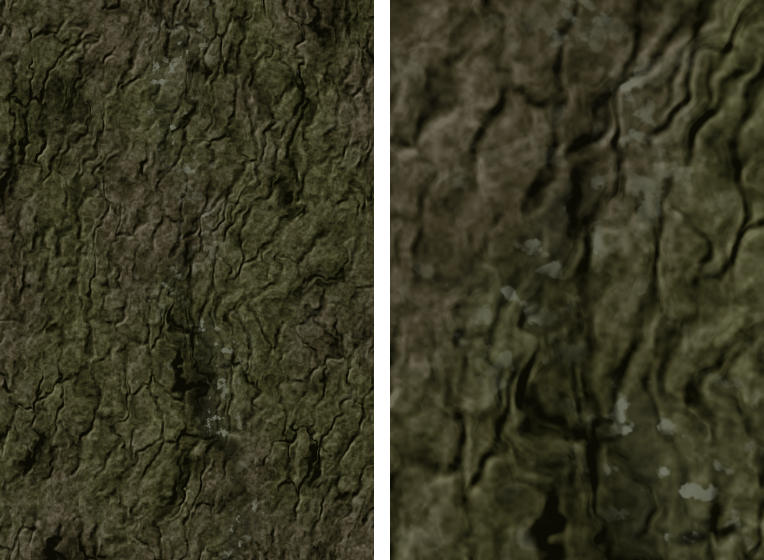
Left: the whole. Right: its middle third, enlarged.
Reproduce this texture procedurally as a WebGL 2 fragment shader.

```glsl
#version 300 es
precision highp float;
precision highp int;

uniform vec2 u_resolution;
out vec4 fragColor;

// Palette
const vec3 SHADOW = vec3(0.045, 0.044, 0.012);
const vec3 MOSS = vec3(0.212, 0.205, 0.116);
const vec3 RIDGE = vec3(0.375, 0.365, 0.275);
const vec3 BROWN_TINT = vec3(1.02, 0.975, 1.04);
const vec3 GREEN_TINT = vec3(0.99, 1.01, 0.92);
const vec3 LICHEN = vec3(0.45, 0.46, 0.40);

// Structure, in units of the canvas height
const float LEAN = 0.13;
const vec2 PLATE_FREQ = vec2(27.0, 9.5);
const vec2 FISSURE_FREQ = vec2(38.0, 11.0);
const vec2 POCKET_FREQ = vec2(21.0, 6.0);
const vec2 ROUGH_FREQ = vec2(85.0, 55.0);
const float CRACK_WIDTH = 0.0095;
const float GRAIN_FREQ = 160.0;
const float SPECK_FREQ = 75.0;
const vec2 LIGHT_STEP = vec2(-0.0026, 0.0034);

// Lighting
const float BASE_TONE = -0.10;
const float HEIGHT_GAIN = 0.86;
const float RELIEF_GAIN = 1.05;
const float GRAIN_GAIN = 0.55;
const float BROAD_GAIN = 0.16;

vec2 hash2(vec2 cell) {
    uvec2 v = uvec2(ivec2(cell)) * 1664525u + 1013904223u;
    v.x += v.y * 1664525u;
    v.y += v.x * 1664525u;
    v ^= v >> 16u;
    v.x += v.y * 1664525u;
    v.y += v.x * 1664525u;
    v ^= v >> 16u;
    return vec2(v & 65535u) / 65535.0;
}

float noise(vec2 p) {
    vec2 i = floor(p), f = fract(p);
    f = f * f * (3.0 - 2.0 * f);
    vec2 e = vec2(0.0, 1.0);
    return mix(mix(hash2(i).x, hash2(i + e.yx).x, f.x),
               mix(hash2(i + e.xy).x, hash2(i + e.yy).x, f.x), f.y);
}

float fbm(vec2 p) {
    float sum = 0.0, amp = 0.5;
    for (int i = 0; i < 4; i++) {
        sum += amp * noise(p);
        p = mat2(1.6, 1.2, -1.2, 1.6) * p + 7.3;
        amp *= 0.5;
    }
    return sum / 0.9375;
}

// Distance to the nearest plate border, in canvas units
float plateBorder(vec2 p) {
    vec2 q = p * PLATE_FREQ, cell = floor(q), f = q - cell;
    vec2 nearest = vec2(0.0);
    float best = 9.0;
    for (int k = 0; k < 9; k++) {
        vec2 o = vec2(k % 3, k / 3) - 1.0;
        vec2 r = o + hash2(cell + o) - f;
        if (dot(r, r) < best) { best = dot(r, r); nearest = r; }
    }
    float border = 1.0;
    for (int k = 0; k < 25; k++) {
        vec2 o = vec2(k % 5, k / 5) - 2.0;
        vec2 r = o + hash2(cell + o) - f;
        vec2 n = r - nearest;
        if (dot(n, n) > 1e-5)
            border = min(border, 0.5 * dot(r + nearest, n) / length(n * PLATE_FREQ));
    }
    return border;
}

vec2 jitter(vec2 p) {
    return vec2(noise(p), noise(p + 47.0)) - 0.5;
}

// Slanted growth direction with broad bends and ragged edges
vec2 warp(vec2 p) {
    vec2 q = vec2(p.x - LEAN * p.y, p.y);
    q.x += 0.085 * (noise(p * vec2(4.5, 4.0) + 3.0) - 0.5);
    q += 0.026 * jitter(p * 16.0);
    q += 0.017 * jitter(p * 46.0);
    return q + 0.008 * jitter(p * 110.0);
}

float barkHeight(vec2 p) {
    vec2 q = warp(p);
    // Cracks fade in and out along their length
    float depth = smoothstep(0.22, 0.60, noise(p * 23.0 + 21.0));
    float width = CRACK_WIDTH * mix(0.45, 1.35, noise(p * 15.0 + 71.0));
    float plate = 1.0 - mix(0.25, 1.0, depth) * (1.0 - smoothstep(0.0, width, plateBorder(q)));
    float split = 1.0 - smoothstep(0.0, 0.38, abs(2.0 * noise(q * FISSURE_FREQ + 11.0) - 1.0));
    split *= smoothstep(0.30, 0.65, noise(p * 19.0 + 131.0));
    float pocket = smoothstep(0.62, 0.90, noise(q * POCKET_FREQ + 55.0));
    float lumps = fbm(q * vec2(32.0, 16.0));
    float rough = smoothstep(0.22, 0.78, fbm(q * ROUGH_FREQ));
    return 0.34 * plate + 0.26 * (1.0 - split) + 0.20 * lumps + 0.24 * rough - 0.32 * pocket;
}

void main() {
    vec2 p = gl_FragCoord.xy / u_resolution.y;

    // Relief lit from the upper left
    float height = barkHeight(p);
    float relief = height - barkHeight(p + LIGHT_STEP);
    float grain = 0.6 * noise(p * GRAIN_FREQ) + 0.4 * noise(p * GRAIN_FREQ * 2.1 + 5.0) - 0.5;
    float tone = BASE_TONE + HEIGHT_GAIN * height + RELIEF_GAIN * relief;
    tone += GRAIN_GAIN * grain * (0.3 + max(height, 0.0));
    tone += BROAD_GAIN * (fbm(p * vec2(7.0, 4.0) + 60.0) - 0.5);

    // Deep seam, darkest in the lower part
    float seam = p.x - mix(0.42, 0.30, smoothstep(0.0, 0.75, p.y));
    seam += 0.05 * (noise(p * vec2(6.0, 12.0) + 17.0) - 0.5) + 0.02 * jitter(p * 40.0).x;
    float hollow = exp(-pow(seam / 0.020, 2.0));
    tone *= 1.0 - hollow * mix(0.20, 0.70, exp(-pow((p.y - 0.25) / 0.14, 2.0)));
    tone = clamp(tone, 0.0, 1.15);

    // Moss and bare bark
    vec3 color = mix(SHADOW, MOSS, min(tone * 2.0, 1.0));
    color = mix(color, RIDGE, max(tone * 2.0 - 1.0, 0.0));
    color *= mix(GREEN_TINT, BROWN_TINT, smoothstep(0.35, 0.65, fbm(p * vec2(9.0, 5.0) + 33.0)));

    // Pale lichen flecks, gathered along the seam
    float patches = smoothstep(0.40, 0.65, fbm(p * vec2(24.0, 15.0) + 80.0));
    float gather = 0.22 + 0.78 * exp(-pow((seam - 0.01) / 0.06, 2.0));
    float specks = smoothstep(0.60, 0.74, fbm(p * SPECK_FREQ + 9.0));
    float lichen = gather * (specks * (0.3 + 0.7 * patches) + 0.15 * patches);
    color = mix(color, LICHEN, 0.8 * lichen * smoothstep(0.25, 0.65, height));

    fragColor = vec4(color, 1.0);
}
```
